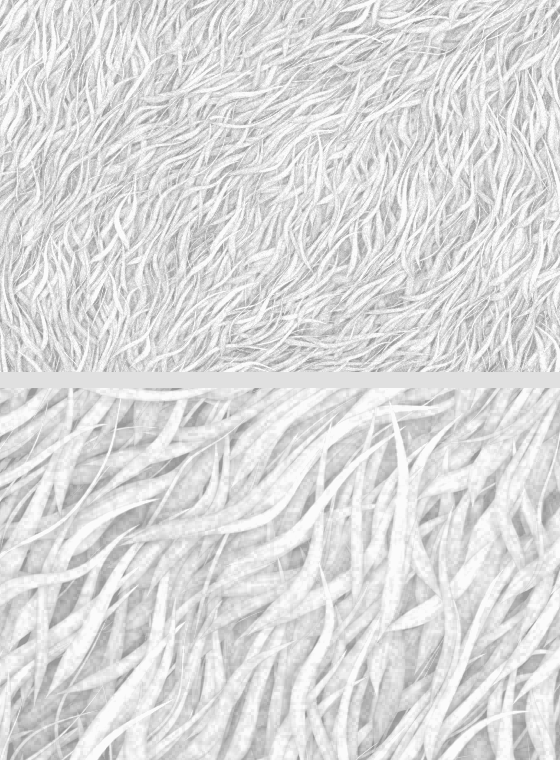
Top, the full canvas; bottom, a detail of the centre.
This texture is drawn by a Shadertoy shader. Its source:

```glsl
// Shaggy white fur: overlapping, curved, tapering locks with fine fibres.

vec4 hash4(vec3 p) {
    vec4 q = fract(p.xyzx * vec4(0.1031, 0.1030, 0.0973, 0.1099));
    q += dot(q, q.wzxy + 33.33);
    return fract((q.xxyz + q.yzzw) * q.zywx);
}

float noise(vec2 p) {
    vec2 i = floor(p), f = fract(p);
    f = f * f * (3.0 - 2.0 * f);
    float a = hash4(vec3(i, 7.0)).x;
    float b = hash4(vec3(i + vec2(1, 0), 7.0)).x;
    float c = hash4(vec3(i + vec2(0, 1), 7.0)).x;
    float d = hash4(vec3(i + vec2(1, 1), 7.0)).x;
    return mix(mix(a, b, f.x), mix(c, d, f.x), f.y);
}

// Combing direction: steep in places, swept sideways in others
float combAngle(vec2 p) {
    float sweep = sin(p.x * 4.3 + 2.0 * sin(p.y * 3.1 + 0.6));
    float swirl = sin(p.y * 6.7 - p.x * 3.4 + 1.3);
    return 1.05 + 0.42 * sweep + 0.42 * swirl;
}

// Paints one lock over the tone below it, with a soft shadow around it
float paintLock(float below, vec2 p, vec2 root, float height, vec4 r, vec4 s, float px) {
    vec2 v = p - root;
    float halfLen = mix(0.085, 0.118, r.z);
    if (dot(v, v) > 0.0156) return below;

    float angle = combAngle(root) + (r.w - 0.5) * 0.95;
    float c = cos(angle), n = sin(angle);
    vec2 q = vec2(c * v.x + n * v.y, c * v.y - n * v.x);
    float t = q.x / halfLen;
    if (abs(t) >= 1.0) return below;

    // Bent and wavy centre line
    float bend = (s.x - 0.5) * 0.07;
    float wave = 0.008 * (s.y - 0.2);
    float phase = s.z * 6.28;
    float line = bend * t * t + wave * sin(t * 4.5 + phase);
    float slope = (2.0 * bend * t + 4.5 * wave * cos(t * 4.5 + phase)) / halfLen;
    float d = (q.y - line) / sqrt(1.0 + slope * slope);

    // Broad root, pointed tip; some locks are only stray hairs
    float taper = smoothstep(-1.0, -0.55, t) * pow(1.0 - t, 0.65);
    float width = mix(0.0105, 0.0058, height) * mix(0.6, 1.2, s.w);
    if (s.w < 0.2) width = 0.0016;
    width *= taper;
    float away = abs(d);
    if (away > width + 0.016) return below;

    float shadow = 1.0 - smoothstep(0.0, 0.014, away - width * 0.6);
    below *= 1.0 - 0.085 * shadow * min(taper, 1.0);

    float across = min(away / max(width, 0.0005), 1.0);
    float fibres = noise(vec2(t * 9.0 + r.x * 40.0, d * 430.0 + r.y * 90.0)) - 0.5;
    float tone = 0.885 + 0.1 * height + 0.09 * (s.z - 0.5);
    tone += 0.07 * fibres - 0.10 * across * across * across;
    tone -= 0.06 * (1.0 - smoothstep(-1.0, -0.2, t));
    float cover = 1.0 - smoothstep(width - px, width + px, away);
    return mix(below, tone, cover * smoothstep(0.0, 0.12, taper));
}

void mainImage(out vec4 fragColor, in vec2 fragCoord) {
    vec2 uv = fragCoord / iResolution.y;
    float px = 1.0 / iResolution.y;

    // Gentle shared waviness keeps neighbouring locks together
    vec2 p = uv + 0.007 * vec2(sin(uv.y * 31.0 + 3.0 * sin(uv.x * 9.0)),
                               sin(uv.x * 27.0 + 2.0 * sin(uv.y * 11.0)));

    // Dim undercoat
    float tone = 0.75 + 0.1 * noise(p * 60.0);

    // Locks from the lowest layer to the highest
    const float cellSize = 0.125;
    for (int layer = 0; layer < 22; layer++) {
        float id = float(layer);
        vec2 shift = hash4(vec3(id, 5.0, 17.0)).xy;
        vec2 cell = floor(p / cellSize + shift);
        for (int y = -1; y <= 1; y++) {
            for (int x = -1; x <= 1; x++) {
                vec2 k = cell + vec2(x, y);
                vec4 r = hash4(vec3(k + 20.0, id + 1.0));
                vec4 s = hash4(vec3(k + 71.0, id + 43.0));
                vec2 root = (k + r.xy - shift) * cellSize;
                tone = paintLock(tone, p, root, id / 21.0, r, s, px);
            }
        }
    }

    // Broad shading, fuzz and fine grain
    tone += 0.05 * (noise(uv * 6.0 + 3.0) - 0.5);
    tone += 0.07 * (noise(uv * 210.0) - 0.5);
    tone += 0.07 * (hash4(vec3(floor(uv * 340.0), 3.0)).x - 0.5);
    fragColor = vec4(vec3(clamp(tone, 0.6, 0.985)), 1.0);
}
```
